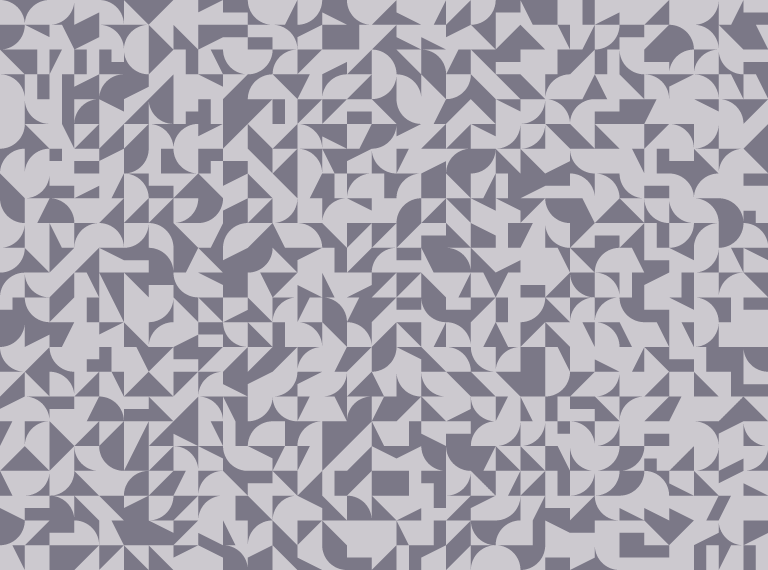
This pattern is drawn by a WebGL 1 fragment shader. Its source:

```glsl
precision highp float;
// Mosaic of square tiles in two greys. Each tile holds one random shape
// (triangle, rounded corner, half, slanted wedge, small square or blank),
// randomly flipped and turned; edges are smoothed by supersampling.

#define ROWS 23.0          // tiles over the canvas height
#define LIGHT_BIAS 0.80    // chance that the larger part of a tile is light
#define SEED 3.7
#define SAMPLES 4          // subsamples per pixel side
#define LIGHT_COLOR vec3(0.800, 0.790, 0.810)
#define DARK_COLOR vec3(0.483, 0.470, 0.530)

uniform vec2 u_resolution;

float hash(vec2 cell, float channel) {
  vec2 p = cell + SEED + channel * vec2(17.3, 41.9);
  return fract(sin(dot(p, vec2(127.1, 311.7))) * 43758.5453);
}

// Negative inside the smaller part of the tile; q runs from 0 to 1.
float tileShape(vec2 q, float kind) {
  if (kind < 0.26) return q.x + q.y - 1.0;              // diagonal half
  if (kind < 0.51) return 1.0 - length(q);              // outside quarter disc
  if (kind < 0.63) return q.x - 0.5;                    // straight half
  if (kind < 0.87) return 2.0 * q.x + q.y - 1.0;        // slanted wedge
  if (kind < 0.91) return max(q.x, q.y) - 0.5;          // quarter square
  return 1.0;                                           // blank
}

// 1 where the mosaic is dark, 0 where it is light.
float darkness(vec2 p) {
  vec2 cell = floor(p);
  vec2 q = fract(p);

  // One of the eight symmetries of the square
  if (hash(cell, 1.0) < 0.5) q.x = 1.0 - q.x;
  if (hash(cell, 2.0) < 0.5) q.y = 1.0 - q.y;
  if (hash(cell, 3.0) < 0.5) q = q.yx;

  float small = step(tileShape(q, hash(cell, 4.0)), 0.0);
  bool lightField = hash(cell, 5.0) < LIGHT_BIAS;
  return lightField ? small : 1.0 - small;
}

void main() {
  float scale = ROWS / u_resolution.y;
  vec2 corner = gl_FragCoord.xy - 0.5;
  float coverage = 0.0;

  // Average a regular grid of points inside the pixel
  for (int j = 0; j < SAMPLES; j++) {
    for (int i = 0; i < SAMPLES; i++) {
      vec2 offset = (vec2(float(i), float(j)) + 0.5) / float(SAMPLES);
      coverage += darkness((corner + offset) * scale);
    }
  }
  coverage /= float(SAMPLES * SAMPLES);

  gl_FragColor = vec4(mix(LIGHT_COLOR, DARK_COLOR, coverage), 1.0);
}
```
